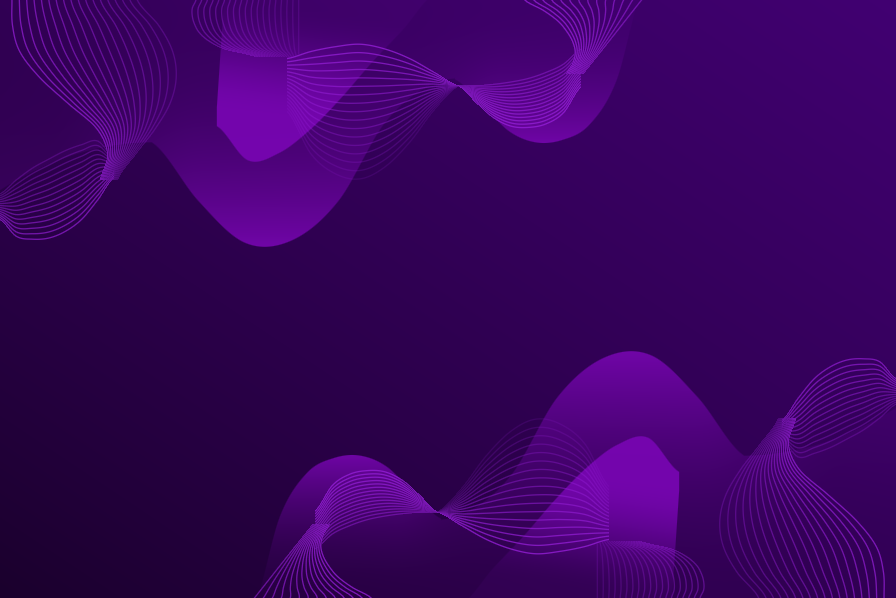
Reproduce this background procedurally as a Shadertoy shader.

```glsl
const vec3 BG_DARK = vec3(0.10, 0.0, 0.17);
const vec3 BG_LIGHT = vec3(0.255, 0.0, 0.445);
const vec3 WAVE_COLOR = vec3(0.45, 0.02, 0.67);
const vec3 LINE_COLOR = vec3(0.58, 0.12, 0.84);
const float BG_CURVE = 0.85;
const float LINE_HALF_WIDTH = 0.11;
const vec2 CANVAS = vec2(150.0, 100.0);

// Spans and spline heights, in hundredths of the canvas height
const vec2 WAVE_SPAN = vec2(25.4, 80.1);
const float[8] WAVE = float[8](23.8, 33.6, 40.6, 40.2, 33.6, 20.5, 14.1, 12.9);
const vec2 HUMP_SPAN = vec2(76.2, 107.6);
const float[8] HUMP = float[8](13.3, 17.4, 21.9, 23.8, 23.4, 20.9, 13.7, -1.6);
const vec2 DROP_SPAN = vec2(36.3, 72.7);
const float[8] DROP = float[8](21.1, 26.8, 25.6, 21.7, 16.4, 10.4, 4.9, -1.0);

const vec2 CURTAIN_SPAN = vec2(0.0, 30.1);
const float[8] CURTAIN_A = float[8](2.0, 2.1, 3.3, 6.6, 11.3, 16.2, 18.0, 16.8);
const float[8] CURTAIN_B = float[8](23.0, 26.6, 28.9, 29.5, 28.5, 26.0, 22.7, 19.7);
const vec2 CURL_SPAN = vec2(0.0, 19.1);
const float[8] CURL_A = float[8](32.4, 30.1, 28.1, 26.6, 25.2, 24.2, 23.6, 26.4);
const float[8] CURL_B = float[8](36.7, 39.5, 40.0, 39.8, 38.7, 36.7, 33.4, 29.7);
const vec2 FAN_SPAN = vec2(48.0, 76.8);
const float[8] FAN_A = float[8](9.8, 8.6, 7.8, 7.4, 8.2, 9.8, 12.1, 14.3);
const float[8] FAN_B = float[8](18.6, 25.8, 29.1, 29.9, 27.9, 23.8, 18.4, 14.5);
const vec2 TWIST_SPAN = vec2(76.8, 97.3);
const float[8] TWIST_A = float[8](14.2, 14.3, 14.1, 13.7, 13.1, 12.1, 10.7, 8.2);
const float[8] TWIST_B = float[8](14.5, 17.2, 19.7, 21.1, 21.3, 20.7, 18.8, 14.5);
const vec2 LOOP_SPAN = vec2(0.0, 9.6);
const float[8] LOOP_A = float[8](32.8, 32.2, 32.2, 32.6, 33.4, 35.0, 37.7, 43.0);
const float LOOP_RIGHT = 50.0;
const vec2 TAIL_SPAN = vec2(0.0, 12.3);
const float[8] TAIL_A = float[8](87.9, 91.0, 93.4, 94.9, 95.9, 96.3, 95.9, 94.9);
const float TAIL_RIGHT = 107.4;
const float TAIL_SLOPE = -0.79;

// Catmull-Rom curve through evenly spaced heights
float spline(float[8] k, vec2 span, float x) {
    float t = clamp((x - span.x) / (span.y - span.x), 0.0, 1.0) * 7.0;
    int i = min(int(t), 6);
    float f = t - float(i);
    float a = k[max(i - 1, 0)], b = k[i], c = k[i + 1], d = k[min(i + 2, 7)];
    return b + 0.5 * f * (c - a + f * (2.0 * a - 5.0 * b + 4.0 * c - d
         + f * (3.0 * (b - c) + d - a)));
}

// Antialiased coverage of the positive side of a field
float inside(float field) {
    return clamp(0.5 + field / max(fwidth(field), 1e-4), 0.0, 1.0);
}

// Lines spread between edges a and b; q = (along, across), fade = strength at each edge
float ribbon(vec2 q, vec2 span, float a, float b, float count, vec2 fade) {
    float s = (q.y - a) / (b - a) * count;
    float slope = max(length(vec2(dFdx(s), dFdy(s))), 1e-4);
    float pixel = CANVAS.y / iResolution.y;
    float dist = abs(s - round(s)) / slope * pixel;
    float cover = clamp((LINE_HALF_WIDTH + 0.5 * pixel - dist) / pixel,
                        0.0, min(1.0, 2.0 * LINE_HALF_WIDTH / pixel));
    float within = step(span.x, q.x) * step(q.x, span.y)
                 * step(-0.4, s) * step(s, count + 0.4);
    return within * cover * mix(fade.x, fade.y, clamp(s / count, 0.0, 1.0));
}

// All line ribbons of one corner group
float drawLines(vec2 p) {
    float curtain = ribbon(p.yx, CURTAIN_SPAN, spline(CURTAIN_A, CURTAIN_SPAN, p.y),
                           spline(CURTAIN_B, CURTAIN_SPAN, p.y), 17.0, vec2(0.75, 0.3));
    float curl = ribbon(p, CURL_SPAN, spline(CURL_A, CURL_SPAN, p.x),
                        spline(CURL_B, CURL_SPAN, p.x), 13.0, vec2(0.3, 0.7));
    float fan = ribbon(p, FAN_SPAN, spline(FAN_A, FAN_SPAN, p.x),
                       spline(FAN_B, FAN_SPAN, p.x), 16.0, vec2(0.8, 0.15));
    float twist = ribbon(p, TWIST_SPAN, spline(TWIST_A, TWIST_SPAN, p.x),
                         spline(TWIST_B, TWIST_SPAN, p.x), 14.0, vec2(0.5, 0.8));
    float loop = ribbon(p.yx, LOOP_SPAN, spline(LOOP_A, LOOP_SPAN, p.y),
                        LOOP_RIGHT, 18.0, vec2(0.45, 0.2));
    float tail = ribbon(p.yx, TAIL_SPAN, spline(TAIL_A, TAIL_SPAN, p.y),
                        TAIL_RIGHT + TAIL_SLOPE * p.y, 13.0, vec2(0.8, 0.6));
    return max(max(max(curtain, curl), max(fan, twist)), max(loop, tail));
}

// One corner group; p is measured from its own corner, y away from the edge
vec3 drawGroup(vec3 color, vec2 p) {
    // Broad wave and its second hump
    float wave = spline(WAVE, WAVE_SPAN, p.x);
    float edge = p.x < HUMP_SPAN.x ? wave : spline(HUMP, HUMP_SPAN, p.x);
    edge += 8.0 * pow(max(1.0 - p.x / WAVE_SPAN.x, 0.0), 2.0);
    float peak = mix(41.0, 24.0, smoothstep(66.0, 84.0, p.x));
    float depth = clamp(p.y / peak, 0.0, 1.0);
    float glow = (0.06 + 0.88 * depth * depth) * mix(0.3, 1.0, smoothstep(8.0, 34.0, p.x));
    color = mix(color, WAVE_COLOR, glow * inside(edge - p.y));

    // Inner drop
    float side = p.x - mix(37.5, 36.3, clamp(p.y / 18.0, 0.0, 1.0));
    float drop = inside(spline(DROP, DROP_SPAN, p.x) - p.y) * inside(side);
    float dropGlow = 0.08 + 0.84 * smoothstep(-1.0, 19.0, p.y - 0.15 * (p.x - 38.0));
    color = mix(color, WAVE_COLOR * 1.04, dropGlow * drop);

    return mix(color, LINE_COLOR, drawLines(p));
}

void mainImage(out vec4 fragColor, in vec2 fragCoord) {
    vec2 uv = fragCoord / iResolution.xy;

    // Diagonal backdrop
    vec3 color = mix(BG_DARK, BG_LIGHT, pow(0.5 * (uv.x + uv.y), BG_CURVE));

    // The same group in two opposite corners, half a turn apart
    color = drawGroup(color, vec2(uv.x, 1.0 - uv.y) * CANVAS);
    color = drawGroup(color, vec2(1.0 - uv.x, uv.y) * CANVAS);
    fragColor = vec4(color, 1.0);
}
```
